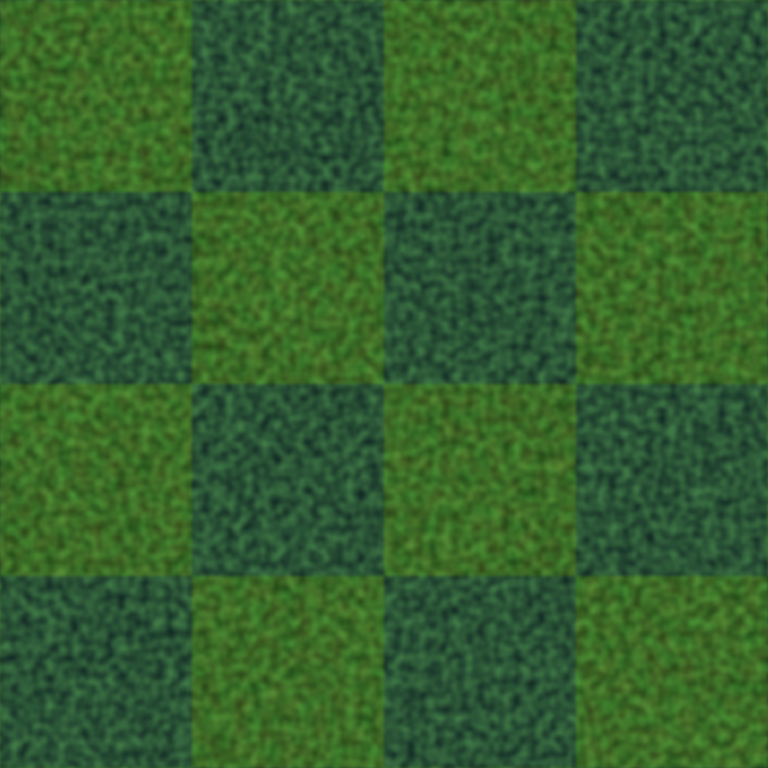
Write a WebGL 1 fragment shader that draws this pattern.

```glsl
precision highp float;
// Mown lawn checkerboard: four by four squares of fresh and blue-green turf with mottled grain.

uniform vec2 u_resolution;

const float TAU = 6.2831853;

// Unit gradient at a lattice point, wrapped to the period
vec2 latticeGradient(vec2 cell, float period, float seed) {
  cell = mod(cell, period);
  float h = fract(sin(dot(cell, vec2(127.1, 311.7)) + seed * 74.7) * 43758.5);
  return vec2(cos(TAU * h), sin(TAU * h));
}

// Gradient noise that repeats every `period` lattice cells
float gradientNoise(vec2 p, float period, float seed) {
  vec2 cell = floor(p);
  vec2 f = p - cell;
  vec2 fade = f * f * f * (f * (f * 6.0 - 15.0) + 10.0);
  vec2 e = vec2(1.0, 0.0);
  float a = dot(latticeGradient(cell, period, seed), f);
  float b = dot(latticeGradient(cell + e.xy, period, seed), f - e.xy);
  float c = dot(latticeGradient(cell + e.yx, period, seed), f - e.yx);
  float d = dot(latticeGradient(cell + e.xx, period, seed), f - e.xx);
  return mix(mix(a, b, fade.x), mix(c, d, fade.x), fade.y);
}

// Noise with a whole number of cells across the canvas
float canvasNoise(vec2 uv, float cells, float seed) {
  return gradientNoise(uv * cells + seed * 0.37, cells, seed);
}

// Soft-edged checker: 1 on even squares, 0 on odd ones
float checker(vec2 uv) {
  float softness = 0.0025;
  vec2 wave = clamp(sin(2.0 * TAU * uv) / (2.0 * TAU * softness), -1.0, 1.0);
  return 0.5 + 0.5 * wave.x * wave.y;
}

void main() {
  vec2 uv = gl_FragCoord.xy / u_resolution;

  // Grass grain: clumps, fine blades and a faint broad unevenness
  float grain = 0.52
    + 0.62 * canvasNoise(uv, 64.0, 1.0)
    + 0.42 * canvasNoise(uv, 89.0, 2.0)
    + 0.08 * canvasNoise(uv, 9.0, 3.0);
  grain = clamp(grain, 0.0, 1.0);

  // Shadow to highlight ramps of the two turfs
  vec3 freshTurf = mix(vec3(0.165, 0.290, 0.095), vec3(0.305, 0.550, 0.200), grain);
  vec3 blueTurf = mix(vec3(0.080, 0.180, 0.150), vec3(0.245, 0.470, 0.270), grain);

  // Dry, brownish flecks in the fresh turf
  freshTurf += vec3(0.06, -0.02, 0.0) * canvasNoise(uv, 48.0, 4.0);

  gl_FragColor = vec4(mix(freshTurf, blueTurf, checker(uv)), 1.0);
}
```
